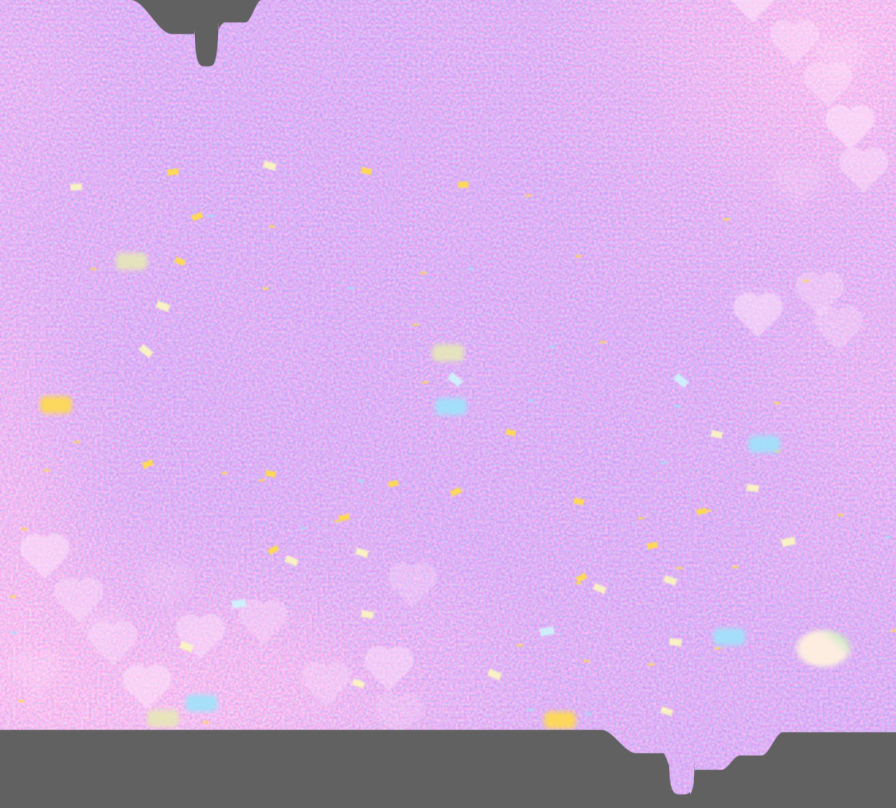
This background is drawn by a WebGL 1 fragment shader. Its source:

```glsl
precision highp float;
// Lavender party backdrop: grainy pink glows, pale hearts, confetti and grey drips.
uniform vec2 u_resolution;

// Lengths are in hundredths of the canvas width.
const vec3 LAVENDER = vec3(0.862, 0.694, 0.962);
const vec3 PINK = vec3(0.965, 0.755, 0.945);
const vec3 HEART_TINT = vec3(0.99, 0.88, 0.98);
const vec3 GREY = vec3(0.38);
const vec3 YELLOW = vec3(1.0, 0.86, 0.30);
const vec3 CREAM = vec3(0.98, 0.96, 0.76);
const vec3 OLIVE = vec3(0.90, 0.91, 0.72);
const vec3 ICE = vec3(0.62, 0.89, 0.98);
const vec3 PEARL = vec3(0.99, 0.93, 0.88);
const vec3 GRAIN = vec3(0.17, 0.13, 0.07);
const float GRAIN_SCALE = 3.3;
const float HEART_SIZE = 4.5;
const vec2 PAPER_SIZE = vec2(0.72, 0.40);
const vec2 BLOB_SIZE = vec2(1.9, 1.1);
const vec2 REPEAT_SHIFT = vec2(34.4, -3.1);
const float FLECK_CELL = 7.0;

float pixel;  // width of one pixel in canvas units

float hash(vec2 p) { return fract(sin(dot(p, vec2(127.1, 311.7))) * 43758.5); }

float slope(vec2 cell, vec2 offset) {
  float a = 6.2832 * hash(cell);
  return dot(vec2(cos(a), sin(a)), offset);
}

float gradientNoise(vec2 p) {
  vec2 i = floor(p), f = fract(p), u = f * f * (3.0 - 2.0 * f), e = vec2(1, 0);
  return mix(mix(slope(i, f), slope(i + e, f - e), u.x),
             mix(slope(i + e.yx, f - e.yx), slope(i + 1.0, f - 1.0), u.x), u.y);
}

float glow(vec2 p, vec2 center, vec2 size) {
  vec2 d = (p - center) / size;
  return exp(-dot(d, d));
}

float cover(float d, float blur) { return 1.0 - smoothstep(-blur - pixel, blur + pixel, d); }

// Signed distance to a heart standing on the origin, about 1.1 tall.
float heart(vec2 p) {
  p.x = abs(p.x);
  if (p.x + p.y > 1.0) return length(p - vec2(0.25, 0.75)) - 0.3536;
  float d = min(length(p - vec2(0, 1)), length(p - 0.5 * max(p.x + p.y, 0.0)));
  return d * sign(p.x - p.y);
}

float box(vec2 p, vec2 size) {
  vec2 d = abs(p) - size;
  return length(max(d, 0.0)) + min(max(d.x, d.y), 0.0);
}

// Chains step along a line that sways with a sine.
void hearts(inout vec3 c, vec2 p, vec2 start, vec2 stride, vec2 bend, float wave, float count, float blur, float alpha) {
  for (float i = 0.0; i < 5.0; i++) {
    if (i >= count) break;
    vec2 q = p - start - stride * i - bend * sin(wave * i);
    float d = heart(q / HEART_SIZE + vec2(0, 0.55)) * HEART_SIZE;
    c = mix(c, HEART_TINT, alpha * (0.8 + 0.2 * cos(i * 2.0)) * cover(d, blur));
  }
}

void paper(inout vec3 c, vec2 p, vec2 start, vec2 stride, float bend, float count) {
  for (float i = 0.0; i < 5.0; i++) {
    if (i >= count) break;
    vec2 q = p - start - stride * i - vec2(0, bend * sin(0.8 * i));
    float pick = hash(start + i), a = 1.6 * hash(start - i) - 0.8;
    q = mat2(cos(a), sin(a), -sin(a), cos(a)) * q;
    vec3 tint = pick < 0.4 ? YELLOW : pick < 0.85 ? CREAM : mix(ICE, vec3(1), 0.5);
    c = mix(c, tint, 0.95 * cover(box(q, PAPER_SIZE * (0.7 + 0.4 * pick)), 0.08));
  }
}

void blobs(inout vec3 c, vec2 p, vec2 start, vec2 stride, float count, vec3 first, vec3 last) {
  for (float i = 0.0; i < 3.0; i++) {
    if (i >= count) break;
    float d = box(p - start - stride * i, BLOB_SIZE - 0.9) - 0.75;
    c = mix(c, i < count - 1.0 ? first : last, 0.9 * cover(d, 0.45));
  }
}

float rise(float a, float b, float x) { return smoothstep(a, b, x); }
float drop(float x, float halfWidth) { return sqrt(max(0.0, 1.0 - pow(abs(x / halfWidth), 4.0))); }

// Depth of the hanging drip (x) and of the notch in the floor (y).
vec2 drips(float x) {
  float hang = 3.8 * rise(14.6, 19.2, x) * (1.0 - rise(23.8, 25.1, x))
    + 2.5 * rise(23.8, 25.1, x) * (1.0 - rise(27.4, 29.2, x)) + 3.6 * drop(x - 23.05, 1.3);
  float notch = 2.6 * rise(67.1, 71.0, x) * (1.0 - rise(85.0, 87.4, x))
    + 1.6 * rise(74.0, 74.9, x) * (1.0 - rise(80.5, 82.6, x)) + 3.0 * drop(x - 76.1, 1.4);
  return vec2(hang, notch);
}

void main() {
  pixel = 100.0 / u_resolution.x;
  vec2 p = gl_FragCoord.xy * pixel;
  float top = u_resolution.y * pixel;

  // Lavender ground with soft pink glows and coloured grain
  float pink = glow(p, vec2(94, 86), vec2(23, 17)) + 0.65 * glow(p, vec2(0, 32), vec2(10, 23))
    + 0.9 * glow(p, vec2(18, 12), vec2(32, 13)) + 0.35 * glow(p, vec2(100, 48), vec2(15, 20))
    + 0.3 * glow(p, vec2(0, 78), vec2(12, 18)) + 0.12 * gradientNoise(p * 0.09);
  vec3 c = mix(LAVENDER, PINK, clamp(pink, 0.0, 1.0));
  vec2 g = p * GRAIN_SCALE;
  c += GRAIN * vec3(gradientNoise(g), gradientNoise(g + 57.3), gradientNoise(g + 113.7));

  // Hearts: blurred ones behind, clear ones in front
  hearts(c, p, vec2(4, 15), vec2(7.3, 5), vec2(0), 0.0, 3.0, 1.0, 0.25);
  hearts(c, p, vec2(93.7, 83.5), vec2(-4.6, -14), vec2(0), 0.0, 3.0, 1.0, 0.3);
  hearts(c, p, vec2(46, 24.9), vec2(-1.5, -14.6), vec2(0), 0.0, 2.0, 0.15, 0.3);
  hearts(c, p, vec2(84, 90.2), vec2(3.1, -4.75), vec2(2.2, 0), 0.785, 5.0, 0.1, 0.65);
  hearts(c, p, vec2(84.6, 55), vec2(4.5, -0.75), vec2(2.4, 3.1), 1.571, 3.0, 0.1, 0.5);
  hearts(c, p, vec2(5, 28.1), vec2(3.8, -4.87), vec2(0), 0.0, 4.0, 0.1, 0.6);
  hearts(c, p, vec2(22.4, 19.1), vec2(7, -1.2), vec2(0, 3.3), 2.1, 4.0, 0.1, 0.5);

  // Tiny flecks, one in some cells of a grid
  vec2 cell = floor(p / FLECK_CELL);
  vec2 spot = FLECK_CELL * (cell + 0.15 + 0.7 * vec2(hash(cell), hash(cell + 9.0)));
  float shown = step(hash(cell + 4.0), 0.4) * step(p.y, 70.0);
  c = mix(c, mix(YELLOW, ICE, step(0.75, hash(cell + 2.0))), 0.8 * shown * cover(box(p - spot, vec2(0.3, 0.12)), 0.08));

  // Confetti: a cluster and its shifted copy, then single trails
  for (float k = 0.0; k < 2.0; k++) {
    vec2 q = p - REPEAT_SHIFT * k;
    paper(c, q, vec2(16.5, 38.4), vec2(13.7, -1.1), 0.0, 3.0);
    paper(c, q, vec2(20.8, 18), vec2(5.87, 4.8), 0.0, 4.0);
    paper(c, q, vec2(30.5, 28.8), vec2(9.9, -0.3), 0.0, 2.0);
    paper(c, q, vec2(41, 21.6), vec2(-1, -7.7), 0.0, 2.0);
  }
  paper(c, p, vec2(8.5, 69.3), vec2(10.8, 0.1), 2.2, 5.0);
  paper(c, p, vec2(22, 66), vec2(-1.9, -5), 0.0, 4.0);
  paper(c, p, vec2(76, 47.7), vec2(4, -6), 0.0, 4.0);
  paper(c, p, vec2(50.8, 47.8), vec2(6.2, -5.9), 0.0, 2.0);

  // Out-of-focus pieces
  blobs(c, p, vec2(14.7, 61), vec2(35.3, -10.2), 3.0, OLIVE, ICE);
  blobs(c, p, vec2(6.25, 45), vec2(44.1, -0.2), 2.0, YELLOW, ICE);
  blobs(c, p, vec2(62.5, 9.8), vec2(18.9, 9.3), 2.0, YELLOW, ICE);
  blobs(c, p, vec2(18.2, 10), vec2(4.3, 1.7), 2.0, OLIVE, ICE);
  vec2 disc = (p - vec2(91.9, 17.8)) / vec2(3.2, 2.2);
  vec3 pearl = mix(PEARL, vec3(0.78, 0.91, 0.76), rise(0.2, 1.1, dot(disc, vec2(0.8, 0.6))));
  c = mix(c, pearl, 1.0 - rise(0.7, 1.15, length(disc)));

  // Grey drip and floor, distances corrected for the slope of their outlines
  vec2 depth = drips(p.x), steep = (drips(p.x + 0.05) - drips(p.x - 0.05)) / 0.1;
  float floorLine = mix(8.72, 8.46, step(77.0, p.x));
  vec2 d = vec2(top - p.y - depth.x, p.y - floorLine + depth.y) / sqrt(1.0 + steep * steep);
  float hanging = cover(d.x, 0.0) * step(0.001, depth.x);
  gl_FragColor = vec4(mix(c, GREY, max(hanging, cover(d.y, 0.0))), 1.0);
}
```
